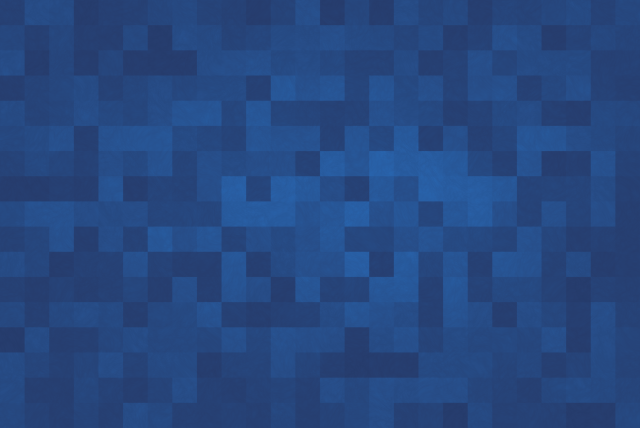
This background is drawn by a WebGL 2 fragment shader. Its source:

```glsl
#version 300 es
precision highp float;
// Blue mosaic of 26 x 17 flat tiles in random shades, lit softly from the middle.
// Each tile takes a hashed shade; a faint creased paper grain, made of warped
// cellular noise, lies over all of them.

uniform vec2 u_resolution;
out vec4 fragColor;

vec2 hash2(vec2 p) {
    vec3 h = fract(p.xyx * vec3(0.1031, 0.1030, 0.0973));
    h += dot(h, h.yzx + 33.33);
    return fract((h.xx + h.yz) * h.zy);
}

// Distances to the nearest and second nearest scattered points.
vec2 cellular(vec2 p) {
    vec2 cell = floor(p), local = fract(p), nearest = vec2(8.0);
    for (int y = -1; y <= 1; y++) {
        for (int x = -1; x <= 1; x++) {
            vec2 offset = vec2(x, y);
            float d = length(offset + hash2(cell + offset + 90.0) - local);
            nearest = d < nearest.x ? vec2(d, nearest.x)
                                    : vec2(nearest.x, min(nearest.y, d));
        }
    }
    return nearest;
}

// Shade of the tile grid, blended over about one pixel at the joints.
float tileShade(vec2 p, vec2 pixel) {
    vec2 q = p - 0.5, corner = floor(q) + 17.0;
    vec2 blend = smoothstep(0.5 - pixel * 0.7, 0.5 + pixel * 0.7, fract(q));
    float low = mix(hash2(corner).x, hash2(corner + vec2(1, 0)).x, blend.x);
    float high = mix(hash2(corner + vec2(0, 1)).x, hash2(corner + 1.0).x, blend.x);
    return mix(low, high, blend.y);
}

// Creases in several sizes, each turned and stretched; centred near zero.
float paperGrain(vec2 p) {
    p += 0.012 * sin(p.yx * vec2(31.0, 27.0) + 2.0 * sin(p * 19.0));
    p += 0.005 * sin(p.yx * vec2(83.0, 97.0) + 1.7);
    float grain = 0.0, weight = 0.5, scale = 26.0;
    for (int i = 0; i < 4; i++) {
        float turn = 0.6 + 1.9 * float(i);
        mat2 rotation = mat2(cos(turn), sin(turn), -sin(turn), cos(turn));
        vec2 d = cellular(rotation * p * vec2(0.8, 1.3) * scale + 7.0 * float(i));
        grain += weight * (d.y - d.x - 0.33);
        weight *= 0.85;
        scale *= 1.8;
    }
    return grain;
}

void main() {
    vec2 uv = gl_FragCoord.xy / u_resolution;
    vec2 grid = vec2(26.0, 17.0);
    float shade = tileShade(uv * grid, grid / u_resolution);

    // Soft oval light, slightly above the middle
    vec2 fromLight = (uv - vec2(0.53, 0.54)) * vec2(2.6, 3.3);
    float light = exp(-dot(fromLight, fromLight));

    // Grain shows more on pale, well lit tiles
    float grain = paperGrain(gl_FragCoord.xy / u_resolution.y);
    float blue = 0.423 + 0.105 * shade + light * (0.035 + 0.115 * shade);
    blue += grain * (0.022 + 0.018 * shade + 0.012 * light);

    // Green rises with blue while red stays almost still
    vec3 color = vec3(0.148 + 0.04 * (blue - 0.45), 0.25 + 0.62 * (blue - 0.45), blue);
    fragColor = vec4(color, 1.0);
}
```
